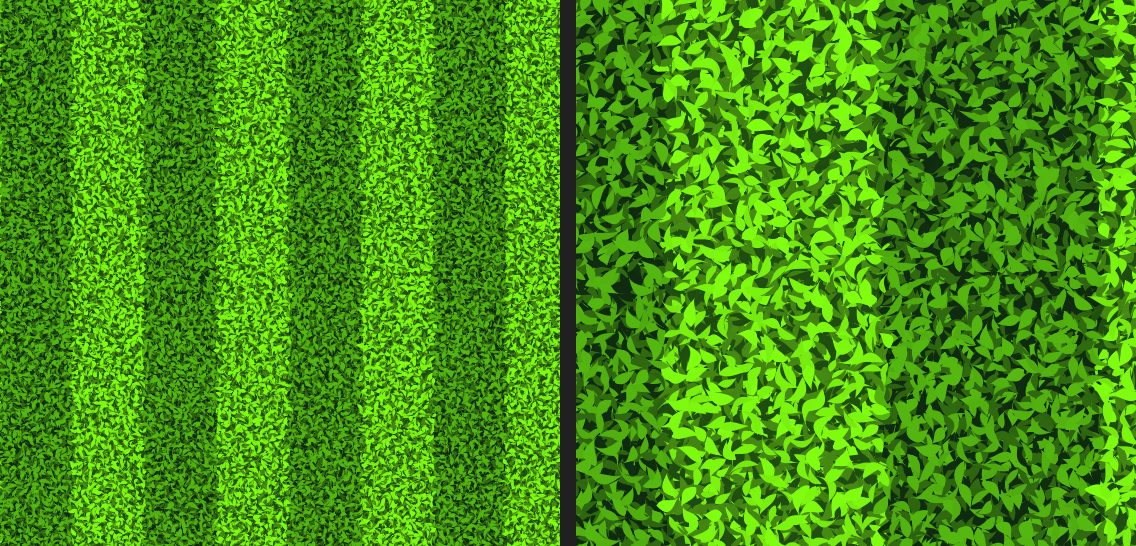
Left: the whole. Right: its middle third, enlarged.
Write a WebGL 2 fragment shader that draws this texture.

```glsl
#version 300 es
precision highp float;
// Mown lawn: vertical stripes of light and dark turf made of short curved blades.
// Jittered grids of tapered blades are painted in layers over a shaded ground;
// each blade takes its stripe colour from its root, so stripe borders are ragged.

uniform vec2 u_resolution;
out vec4 outColor;

// Lengths are fractions of the canvas height.
const float STRIPE_WIDTH = 0.1323;
const float EDGE_JITTER = 0.006;
const float CELL = 0.0113;
const float BLADE_HALF_LENGTH = 0.0082;
const float BLADE_HALF_WIDTH = 0.0024;
const float MAX_BEND = 85.0;
const float CLUMP_SCALE = 28.0;
const float TINT_VARIATION = 0.10;
const int LAYERS = 5;

// Tones: 0 shade, 1 middle, 2 tip
const int LAYER_TONE[LAYERS] = int[](1, 2, 0, 1, 2);
const float LAYER_WIDTH[LAYERS] = float[](1.5, 1.05, 0.8, 0.8, 1.1);
const vec3 DARK_STRIPE[3] = vec3[](
    vec3(0.06, 0.17, 0.06), vec3(0.18, 0.40, 0.06), vec3(0.32, 0.69, 0.06));
const vec3 LIGHT_STRIPE[3] = vec3[](
    vec3(0.12, 0.30, 0.06), vec3(0.26, 0.52, 0.07), vec3(0.48, 0.95, 0.06));

// Integer hash giving three values in 0..1
vec3 hash3(ivec3 key) {
    uvec3 v = uvec3(key) * 1664525u + 1013904223u;
    v.x += v.y * v.z; v.y += v.z * v.x; v.z += v.x * v.y;
    v ^= v >> 16u;
    v.x += v.y * v.z; v.y += v.z * v.x; v.z += v.x * v.y;
    return vec3(v >> 8u) / 16777216.0;
}

// Smooth value noise for dense and thin patches
float clumpNoise(vec2 p) {
    ivec2 i = ivec2(floor(p));
    vec2 f = fract(p);
    f = f * f * (3.0 - 2.0 * f);
    float a = hash3(ivec3(i, 91)).x;
    float b = hash3(ivec3(i + ivec2(1, 0), 91)).x;
    float c = hash3(ivec3(i + ivec2(0, 1), 91)).x;
    float d = hash3(ivec3(i + ivec2(1, 1), 91)).x;
    return mix(mix(a, b, f.x), mix(c, d, f.x), f.y);
}

vec3 turfColor(float x, int tone) {
    bool isLight = mod(floor(x / STRIPE_WIDTH), 2.0) > 0.5;
    return isLight ? LIGHT_STRIPE[tone] : DARK_STRIPE[tone];
}

// Approximate distance to a bent blade, thicker toward one end
float bladeDistance(vec2 p, float angle, float bend, float halfLength, float halfWidth) {
    float c = cos(angle), s = sin(angle);
    vec2 q = vec2(c * p.x + s * p.y, c * p.y - s * p.x);
    q.y += bend * (q.x * q.x - 0.3 * halfLength * halfLength);
    float t = q.x / halfLength;
    float width = halfWidth * (1.0 - t * t) * max(1.0 + 0.6 * t, 0.2);
    float slope = 2.0 * bend * q.x;
    return (abs(q.y) - width) / sqrt(1.0 + slope * slope);
}

// Paint one layer of blades over the given colour
vec3 paintLayer(vec3 color, vec2 p, int layer, float density, float pixel) {
    vec2 shift = hash3(ivec3(layer, 17, 5)).xy;
    vec2 g = p / CELL + shift;
    ivec2 home = ivec2(floor(g));
    int tone = LAYER_TONE[layer];
    for (int y = -1; y <= 1; y++) {
        for (int x = -1; x <= 1; x++) {
            ivec2 cell = home + ivec2(x, y);
            vec3 place = hash3(ivec3(cell, layer));
            vec3 form = hash3(ivec3(cell, layer + 40));
            vec2 root = (vec2(cell) + place.xy - shift) * CELL;
            float halfLength = BLADE_HALF_LENGTH * mix(0.65, 1.15, form.x) * density;
            float halfWidth = BLADE_HALF_WIDTH * LAYER_WIDTH[layer] * mix(0.6, 1.35, form.y);
            float bend = MAX_BEND * (2.0 * form.z - 1.0);
            float d = bladeDistance(p - root, place.z * 6.2832, bend, halfLength, halfWidth);
            float cover = clamp(0.5 - d / pixel, 0.0, 1.0);
            float edge = root.x + EDGE_JITTER * (form.x - 0.5);
            float tint = 1.0 + TINT_VARIATION * (form.y - 0.5);
            color = mix(color, turfColor(edge, tone) * tint, cover);
        }
    }
    return color;
}

void main() {
    float pixel = 1.0 / u_resolution.y;
    vec2 p = gl_FragCoord.xy * pixel;
    float density = mix(0.85, 1.1, clumpNoise(p * CLUMP_SCALE));

    // Shaded ground with a wavering stripe border
    float waver = EDGE_JITTER * (clumpNoise(p / CELL) - 0.5);
    vec3 color = turfColor(p.x + waver, 0);

    for (int layer = 0; layer < LAYERS; layer++) {
        color = paintLayer(color, p, layer, density, pixel);
    }
    outColor = vec4(color, 1.0);
}
```
